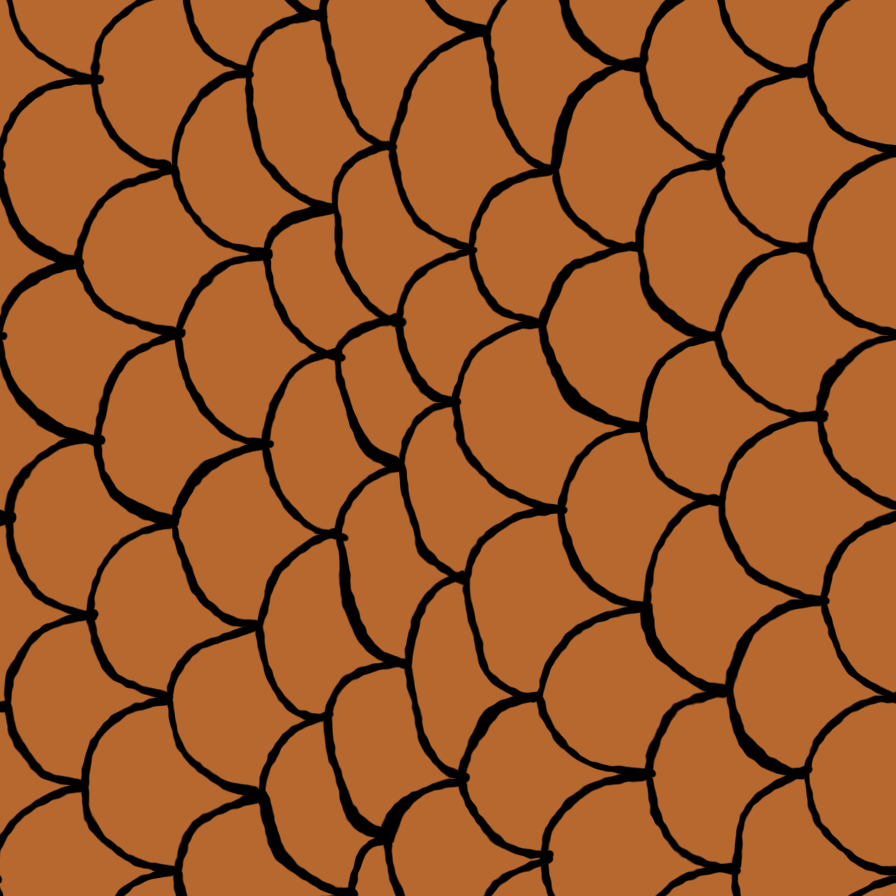
This pattern is drawn by a Shadertoy shader. Its source:

```glsl
// Hand-inked overlapping scales: rough black arcs bulging left on flat brown.

float hash(vec2 p) {
    vec3 q = fract(vec3(p.xyx) * 0.1031);
    q += dot(q, q.yzx + 33.33);
    return fract((q.x + q.y) * q.z);
}

float noise(vec2 p) {
    vec2 i = floor(p), f = fract(p);
    f = f * f * (3.0 - 2.0 * f);
    return mix(mix(hash(i), hash(i + vec2(1, 0)), f.x),
               mix(hash(i + vec2(0, 1)), hash(i + vec2(1, 1)), f.x), f.y);
}

// Apex of a scale; columns crowd together left of the centre
vec2 apex(vec2 cell) {
    float s = 0.1 * cell.x - 0.045;
    float x = s - 0.045 * tanh(6.0 * (s - 0.43));
    float y = 0.2 * cell.y + 0.1 * mod(cell.x, 2.0) + 0.02;
    y -= 0.09 * smoothstep(0.2, 0.6, x);
    float jitter = 0.022 + 0.03 * exp(-45.0 * (x - 0.45) * (x - 0.45));
    vec2 offset = vec2(hash(cell + 17.0), hash(cell + 53.0)) - 0.5;
    return vec2(x, y) + jitter * offset;
}

// Signed distance to a curved brush stroke whose width varies along its length
float stroke(vec2 p, vec2 a, vec2 b, float seed) {
    vec2 corner = vec2(a.x, b.y);
    vec2 control = corner + 0.1 * vec2(b.x - a.x, a.y - b.y);
    float heavy = smoothstep(0.72, 0.95, hash(vec2(seed, 7.0)));
    float peak = 0.2 + 0.6 * hash(vec2(seed, 3.0));
    float d = 1.0;
    vec2 from = a;
    for (int k = 1; k <= 9; k++) {
        float t = float(k) / 9.0;
        vec2 to = mix(mix(a, control, t), mix(control, b, t), t);
        vec2 along = to - from, rel = p - from;
        float h = clamp(dot(rel, along) / dot(along, along), 0.0, 1.0);
        float u = t + (h - 1.0) / 9.0;
        float halfWidth = 0.0036 + 0.0012 * noise(vec2(u * 4.0, seed))
                        + 0.0035 * heavy * exp(-9.0 * (u - peak) * (u - peak))
                        + 0.001 * smoothstep(0.75, 1.0, u);
        d = min(d, length(rel - along * h) - halfWidth);
        from = to;
    }
    return d;
}

// Each apex sends one stroke up and one down to the next column
float scales(vec2 p) {
    float s = p.x + 0.045 * tanh(6.0 * (p.x - 0.43));
    float column = floor((s + 0.045) / 0.1);
    float d = 1.0;
    for (int i = -2; i <= 1; i++) {
        float c = column + float(i), odd = mod(c, 2.0);
        float row = floor((p.y + 0.03 - 0.1 * odd) / 0.2 + 0.5);
        for (int j = -1; j <= 1; j++) {
            vec2 cell = vec2(c, row + float(j));
            vec2 a = apex(cell);
            if (distance(p, a) > 0.25) continue;
            for (int side = 0; side < 2; side++) {
                vec2 b = apex(cell + vec2(1.0, odd - float(side)));
                float seed = 40.0 + cell.x * 7.0 + cell.y * 31.0 + float(side) * 3.7;
                // Tips overshoot or stop a little short of the next scale
                b += vec2(0.014, 0.008) * (vec2(hash(vec2(seed, 1.0)), hash(vec2(seed, 2.0))) - 0.55);
                d = min(d, stroke(p, a, b, seed));
            }
        }
    }
    return d;
}

void mainImage(out vec4 fragColor, in vec2 fragCoord) {
    vec2 uv = fragCoord / iResolution.y;

    // Unsteady hand, then ragged brush edge
    vec2 wobble = vec2(noise(uv * 24.0), noise(uv * 24.0 + 40.0)) - 0.5;
    float d = scales(uv + 0.007 * wobble);
    d += 0.0022 * (noise(uv * 120.0) - 0.5);

    float soft = max(0.0012, 0.6 / iResolution.y);
    float ink = 1.0 - smoothstep(-soft, soft, d);
    vec3 brown = vec3(0.714, 0.408, 0.182);
    fragColor = vec4(mix(brown, vec3(0.0), ink), 1.0);
}
```
